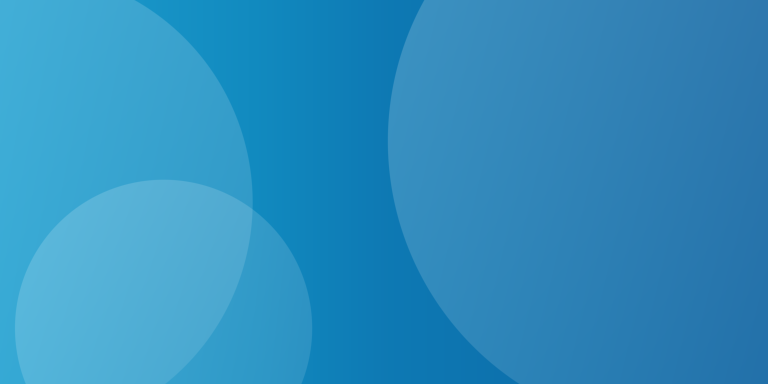
Give the GLSL for this background, as a WebGL 2 fragment shader.

```glsl
#version 300 es
precision highp float;
// Blue horizontal gradient overlaid with three large translucent discs.
uniform vec2 u_resolution;
out vec4 outColor;

const vec3 SKY = vec3(0.125, 0.627, 0.816);
const vec3 AZURE = vec3(0.067, 0.541, 0.749);
const vec3 COBALT = vec3(0.053, 0.475, 0.704);
const vec3 NAVY = vec3(0.047, 0.384, 0.629);

// Four-stop gradient running from left to right, t in 0..1
vec3 backdrop(float t) {
    vec3 color = mix(SKY, AZURE, clamp(t / 0.333, 0.0, 1.0));
    color = mix(color, COBALT, clamp((t - 0.333) / 0.167, 0.0, 1.0));
    return mix(color, NAVY, clamp((t - 0.5) / 0.5, 0.0, 1.0));
}

// White veil over a disc; its opacity varies linearly along slope
vec3 addDisc(vec3 color, vec2 p, vec2 center, float radius,
             float opacity, vec2 slope, float pixel) {
    vec2 local = (p - center) / radius;
    float edge = (length(local) - 1.0) * radius;
    float coverage = 1.0 - smoothstep(-0.75 * pixel, 0.75 * pixel, edge);
    float alpha = clamp(opacity + dot(local, slope), 0.0, 1.0);
    return mix(color, vec3(1.0), alpha * coverage);
}

void main() {
    // Canvas units: height is 1, width is 2 at the design aspect
    vec2 uv = gl_FragCoord.xy / u_resolution;
    vec2 p = uv * vec2(2.0, 1.0);
    float pixel = 1.0 / u_resolution.y;

    vec3 color = backdrop(uv.x);

    // Right, upper left and lower left discs
    color = addDisc(color, p, vec2(1.766, 0.633), 0.756, 0.135, vec2(-0.042, 0.038), pixel);
    color = addDisc(color, p, vec2(0.053, 0.473), 0.605, 0.125, vec2(0.01, 0.035), pixel);
    color = addDisc(color, p, vec2(0.426, 0.145), 0.387, 0.142, vec2(-0.02, 0.02), pixel);

    outColor = vec4(color, 1.0);
}
```
